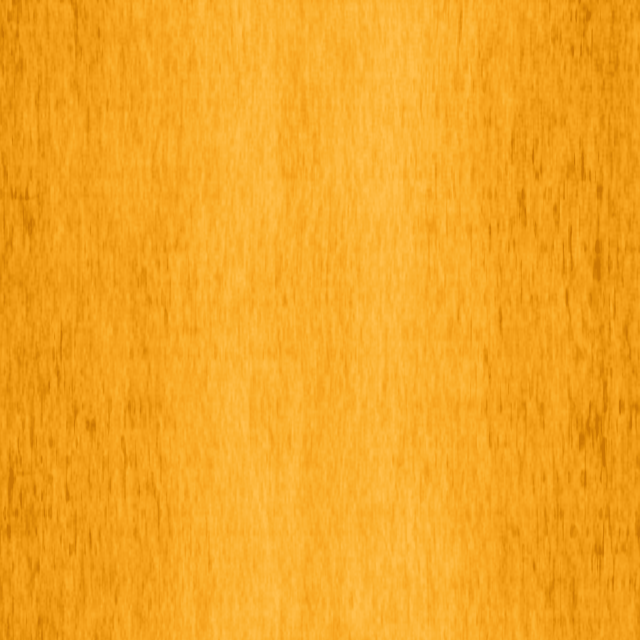
Give the GLSL for this texture, as a Shadertoy shader.

```glsl
// Golden varnished wood with fine vertical grain and a paler band in the middle.
// Stretched value noise gives fibres, pores and soft blotches; their sum is
// one tone that a ramp of ambers turns into colour.

const vec3 PORE   = vec3(0.80, 0.47, 0.01);
const vec3 BROWN  = vec3(0.89, 0.56, 0.04);
const vec3 OCHRE  = vec3(0.94, 0.61, 0.09);
const vec3 AMBER  = vec3(0.97, 0.65, 0.13);
const vec3 GOLD   = vec3(0.98, 0.69, 0.18);
const vec3 HONEY  = vec3(0.99, 0.72, 0.24);
const vec3 CREAM  = vec3(1.00, 0.75, 0.30);

float hash(vec2 p) {
    return fract(sin(dot(p, vec2(127.1, 311.7))) * 43758.5453);
}

// Smooth value noise, 0 to 1
float noise(vec2 p) {
    vec2 cell = floor(p);
    vec2 f = fract(p);
    f = f * f * (3.0 - 2.0 * f);
    float low = mix(hash(cell), hash(cell + vec2(1.0, 0.0)), f.x);
    float high = mix(hash(cell + vec2(0.0, 1.0)), hash(cell + vec2(1.0, 1.0)), f.x);
    return mix(low, high, f.y);
}

// Noise around zero, with its cell counts across and up the canvas
float grain(vec2 uv, vec2 cells, float seed) {
    return noise(uv * cells + seed) - 0.5;
}

// Thin dark dashes where stretched noise rises over a threshold
float pores(vec2 uv, vec2 cells, float threshold, float seed) {
    return smoothstep(threshold, threshold + 0.25, noise(uv * cells + seed));
}

// Pale middle band with a faint dip along its axis and darker borders
float bandTone(float x) {
    float band = smoothstep(0.18, 0.40, x) * (1.0 - smoothstep(0.60, 0.82, x));
    float dip = exp(-pow((x - 0.5) / 0.05, 2.0));
    float edge = smoothstep(0.30, 0.5, abs(x - 0.5));
    return 0.41 + 0.46 * band - 0.15 * dip - 0.20 * edge;
}

// Soft elongated smudge
float smudge(vec2 uv, vec2 center, vec2 size) {
    vec2 d = (uv - center) / size;
    return exp(-dot(d, d));
}

// Small marks near both sides, recurring up the board
float sideMarks(vec2 uv) {
    float marks = 0.0;
    for (int i = 0; i < 2; i++) {
        float y = 0.13 + 0.43 * float(i);
        marks += smudge(uv, vec2(0.128, y - 0.02), vec2(0.005, 0.022));
        marks += smudge(uv, vec2(0.935, y + 0.02), vec2(0.006, 0.024));
        float arch = y + 0.13 + 8.0 * pow(uv.x - 0.04, 2.0);
        marks += 0.8 * smudge(uv, vec2(0.04, arch), vec2(0.022, 0.004));
    }
    return marks;
}

vec3 woodColor(float tone) {
    float t = tone * 4.0;
    vec3 color = mix(PORE, BROWN, clamp(t + 1.5, 0.0, 1.5) / 1.5);
    color = mix(color, OCHRE, clamp(t, 0.0, 1.0));
    color = mix(color, AMBER, clamp(t - 1.0, 0.0, 1.0));
    color = mix(color, GOLD, clamp(t - 2.0, 0.0, 1.0));
    color = mix(color, HONEY, clamp(t - 3.0, 0.0, 1.0));
    return mix(color, CREAM, clamp(t - 4.0, 0.0, 1.0));
}

void mainImage(out vec4 fragColor, in vec2 fragCoord) {
    vec2 uv = fragCoord / iResolution.xy;

    // Fibres wander slightly from the vertical
    vec2 fibre = uv;
    fibre.x += 0.007 * grain(uv, vec2(9.0, 6.0), 3.7);

    // Broad light, blotches and long stripes
    float tone = bandTone(uv.x) + 0.04;
    tone += 0.14 * grain(uv, vec2(6.0, 5.0), 11.3);
    tone += 0.12 * grain(uv, vec2(24.0, 14.0), 27.1);
    tone += 0.20 * grain(fibre, vec2(48.0, 2.5), 41.9);

    // Fibres from coarse to fine, then speckle
    tone += 0.18 * grain(fibre, vec2(110.0, 14.0), 53.3);
    tone += 0.38 * grain(fibre, vec2(230.0, 36.0), 71.7);
    tone += 0.42 * grain(fibre, vec2(330.0, 95.0), 89.1);
    tone += 0.18 * grain(uv, vec2(300.0, 240.0), 61.4);

    // Pores gather in patches and are stronger towards the sides
    float patches = smoothstep(0.25, 0.75, noise(uv * vec2(18.0, 10.0) + 97.5));
    float sides = smoothstep(0.08, 0.36, abs(uv.x - 0.5));
    float strength = mix(0.24, 0.44, sides) * (0.35 + 0.65 * patches);
    tone -= strength * pores(fibre, vec2(240.0, 36.0), 0.62, 113.9);
    tone -= strength * pores(fibre, vec2(165.0, 24.0), 0.70, 131.3);

    tone -= 0.34 * sideMarks(uv);

    fragColor = vec4(woodColor(tone), 1.0);
}
```
